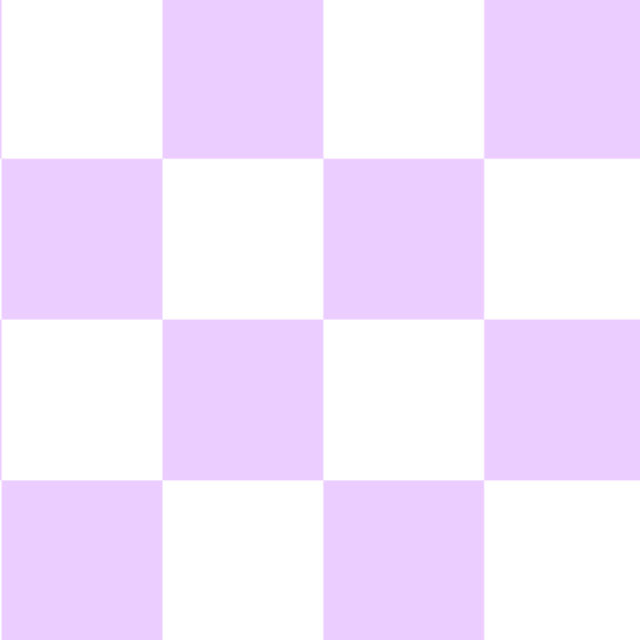
This pattern is drawn by a three.js fragment shader. Its source:

```glsl
varying vec2 vUv;

const vec3 WHITE = vec3(1.0);
const vec3 LILAC = vec3(0.925, 0.803, 1.0);
const float CELL = 0.2513;                    // side of one square
const vec2 ORIGIN = vec2(0.0026, -0.0019);    // lower left corner of a lilac square
const float EDGE_SOFTNESS = 0.0015;           // half-width of the blend at an edge

// Soft square wave per axis: +1 in even cells, -1 in odd cells
vec2 squareWave(vec2 cell) {
  vec2 edgeDistance = (0.5 - abs(mod(cell + 0.5, 2.0) - 1.0)) * CELL;
  return clamp(edgeDistance / EDGE_SOFTNESS, -1.0, 1.0);
}

void main() {
  vec2 wave = squareWave((vUv - ORIGIN) / CELL);

  // Squares are lilac where both axes agree in sign
  float checker = 0.5 + 0.5 * wave.x * wave.y;
  gl_FragColor = vec4(mix(WHITE, LILAC, checker), 1.0);
}
```
